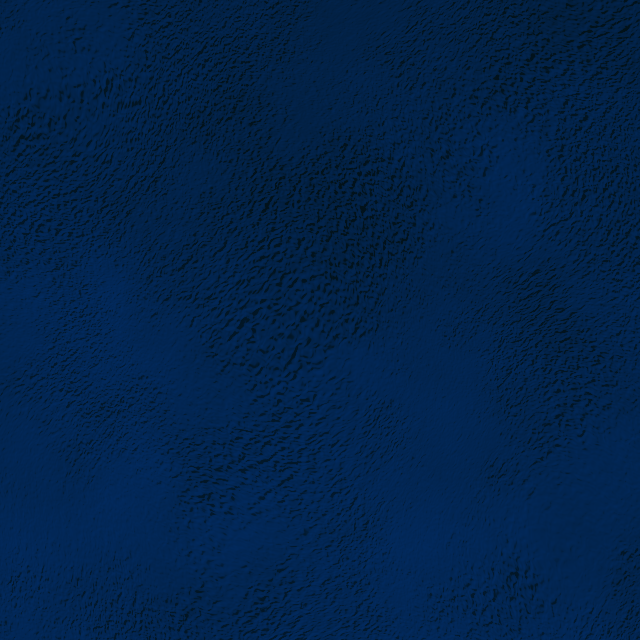
Give the GLSL for this texture, as a Shadertoy shader.

```glsl
vec2 randomGradient(vec2 cell) {
    vec3 h = fract(cell.xyx * vec3(0.1031, 0.1030, 0.0973));
    h += dot(h, h.yzx + 33.33);
    float angle = 6.2832 * fract((h.x + h.y) * h.z);
    return vec2(cos(angle), sin(angle));
}

float gradientNoise(vec2 p) {
    vec2 i = floor(p), f = p - i;
    vec2 u = f * f * f * (f * (f * 6.0 - 15.0) + 10.0);
    float a = dot(randomGradient(i), f);
    float b = dot(randomGradient(i + vec2(1, 0)), f - vec2(1, 0));
    float c = dot(randomGradient(i + vec2(0, 1)), f - vec2(0, 1));
    float d = dot(randomGradient(i + vec2(1, 1)), f - vec2(1, 1));
    return mix(mix(a, b, u.x), mix(c, d, u.x), u.y);
}

float fbm(vec2 p) {
    float sum = 0.0, amplitude = 1.0;
    for (int k = 0; k < 6; k++) {
        sum += amplitude * gradientNoise(p);
        p = mat2(0.8, 0.6, -0.6, 0.8) * p * 2.03 + 17.3;
        amplitude *= 0.6;
    }
    return sum;
}

// Plaster height: creased lumps, two sizes of grit and trowel strokes rising to the right
float plasterHeight(vec2 p) {
    vec2 q = mat2(0.55, -0.83, 0.83, 0.55) * p;
    float lumps = gradientNoise(q * vec2(74, 104) + 5.0);
    float creases = abs(gradientNoise(q * vec2(92, 128) + 23.0));
    float grit = gradientNoise(p * vec2(185, 200) + 31.0);
    float dust = gradientNoise(p * 290.0 + 53.0);
    float strokes = gradientNoise(q * vec2(16, 150) + 71.0);
    return 0.7 * lumps - 0.7 * creases + 0.55 * grit + 0.22 * dust + 0.28 * strokes;
}

void mainImage(out vec4 fragColor, in vec2 fragCoord) {
    vec2 uv = fragCoord / iResolution.xy;
    vec2 p = fragCoord / iResolution.y;

    // Bend the stroke direction across the wall and break up long lines
    vec2 bend = vec2(gradientNoise(p * 3.1 + 3.7), gradientNoise(p * 2.7 + 40.2));
    vec2 ripple = vec2(gradientNoise(p * 58.0 + 9.1), gradientNoise(p * 58.0 + 60.4));
    vec2 wall = p + 0.1 * bend + 0.004 * ripple;

    // Rough patches with ragged borders, densest above the middle
    vec2 fromPatch = (uv - vec2(0.42, 0.65)) * vec2(2.2, 3.2);
    float patches = fbm(p * 4.2 + 12.6) + 0.3 * exp(-dot(fromPatch, fromPatch)) + 0.12 * uv.y;
    float rough = smoothstep(-0.35, 0.65, patches);

    // Relief lit from the upper left, with crisp shadows in the steepest hollows
    vec2 toLight = vec2(-0.0014, 0.0018);
    float relief = plasterHeight(wall - toLight * 0.5) - plasterHeight(wall + toLight * 0.5);
    relief *= mix(0.45, 1.6, rough);
    float shadow = smoothstep(0.12, 0.5, -relief);
    float shading = 0.45 * clamp(relief, -0.3, 0.5) - 0.6 * shadow;

    // Broad stains, darker toward the top
    float tone = 1.04 - 0.28 * uv.y + 0.23 * fbm(p * 2.1 + 81.5) - 0.14 * rough;
    float light = clamp(tone + shading, -0.3, 1.15);

    vec3 shadowNavy = vec3(0.008, 0.08, 0.13);
    vec3 paintNavy = vec3(0.008, 0.152, 0.335);
    fragColor = vec4(max(mix(shadowNavy, paintNavy, light), 0.0), 1.0);
}
```
